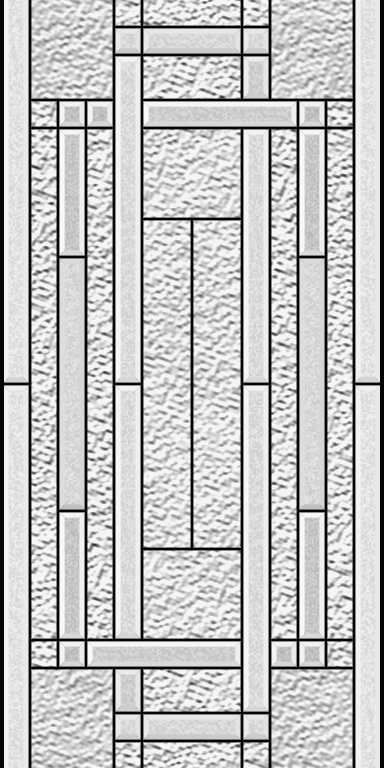
Write a Shadertoy shader that draws this pattern.

```glsl
// Leaded glass door panel: hammered panes and bevelled strips between dark cames.
// One half is laid out on a centred 384 x 768 grid and turned 180 degrees for
// the other; hammered glass is embossed value noise, cames are segment distances.

#define SIZE vec2(384.0, 768.0)
#define LEAD 1.45        // half width of a came
#define BEVEL 6.5        // width of the ground edge
#define GRAIN 3.6        // size of the hammered dimples
#define EMBOSS 1.0       // contrast of the hammered glass
#define FRAME 188.0      // half width of the glazed area
#define STEP 28.0        // spacing of the narrow columns
#define LEAD_COLOR vec3(0.02)
#define GLASS_TINT vec3(0.997, 0.997, 1.005)

float hash(vec2 p) {
    return fract(sin(dot(p, vec2(127.1, 311.7))) * 43758.5453);
}

float noise(vec2 p) {
    vec2 i = floor(p), f = fract(p);
    f = f * f * (3.0 - 2.0 * f);
    return mix(mix(hash(i), hash(i + vec2(1, 0)), f.x),
               mix(hash(i + vec2(0, 1)), hash(i + vec2(1, 1)), f.x), f.y);
}

// Distance to horizontal and vertical segments
float hline(vec2 p, float y, float x0, float x1) {
    return length(p - vec2(clamp(p.x, x0, x1), y));
}

float vline(vec2 p, float x, float y0, float y1) {
    return length(p - vec2(x, clamp(p.y, y0, y1)));
}

// Came position for column k, counted outward from the middle
float column(float k) { return 50.0 + STEP * (k - 1.0); }

// Hammered glass, lit from the upper left
float hammered(vec2 q, float base, float contrast) {
    vec2 g = mat2(0.94, 0.34, -0.34, 0.94) * q / vec2(GRAIN * 1.25, GRAIN);
    float relief = noise(g) - noise(g + vec2(0.35, -0.6));
    float patches = noise(q / 38.0) - 0.5;
    return clamp(base + 0.06 * patches + EMBOSS * contrast * relief, 0.15, 0.965);
}

// Bevelled pane between two corners; turn keeps the light direction fixed
void bevel(inout float tone, vec2 p, vec2 lo, vec2 hi, float core, float rim, float turn) {
    vec2 l = (p - 0.5 * (lo + hi)) * turn;
    vec2 e = 0.5 * (hi - lo) - abs(l);
    float d = min(e.x, e.y);
    if (d < 0.0) return;
    float side = e.x < e.y ? (l.x < 0.0 ? 0.0 : -0.03)
                           : (l.y > 0.0 ? -0.01 : -0.12);
    float speckle = noise(p / 1.8) - 0.5;
    float inner = core + 0.12 * speckle;
    float edge = rim + side - 0.05 * smoothstep(2.0, 0.0, abs(e.x - e.y));
    tone = mix(edge, inner, smoothstep(BEVEL - 0.8, BEVEL + 1.2, d));
}

// Distance to the nearest came
float cames(vec2 p) {
    vec2 a = vec2(abs(p.x), p.y);
    float d = vline(p, 0.0, 0.0, 165.0);
    for (int i = 1; i <= 5; i++) {
        float k = float(i), x = column(k);
        float top = (i == 3 || i == 4) ? 284.0 : 400.0;
        d = min(d, vline(p, -x, 0.0, top));
        d = min(d, vline(p, x, 0.0, i < 3 ? 256.0 : top));
        if (i < 3) d = min(d, vline(p, x, 284.0, top));
    }
    for (int i = 0; i < 2; i++) {
        float shift = STEP * float(i);
        d = min(d, hline(a, 329.0 + shift, 0.0, 78.0));
        d = min(d, hline(p, 256.0 + shift, -162.0, -78.0));
        d = min(d, hline(p, 256.0 + shift, -50.0, 162.0));
    }
    d = min(d, hline(a, 165.0, 0.0, 50.0));
    d = min(d, hline(a, 127.0, 106.0, 134.0));
    d = min(d, hline(a, 0.0, 50.0, 78.0));
    return min(d, hline(a, 0.0, 162.0, FRAME));
}

void mainImage(out vec4 fragColor, in vec2 fragCoord) {
    vec2 q = (fragCoord / iResolution.xy - 0.5) * SIZE;
    float pixel = SIZE.x / iResolution.x;
    float turn = q.y < 0.0 ? -1.0 : 1.0;
    vec2 p = q * turn;
    vec2 a = vec2(abs(p.x), p.y);

    // Hammered panes: grey corners, soft middle, crisp side columns
    bool corner = a.x > 78.0 && a.y > 284.0;
    bool middle = a.x < 50.0 && a.y < 256.0;
    float tone = corner ? hammered(q, 0.82, 0.55)
               : middle ? hammered(q, 0.87, 0.68) : hammered(q, 0.88, 0.95);

    // Long vertical strips
    bevel(tone, p, vec2(-190, 0), vec2(-162, 420), 0.89, 0.95, turn);
    bevel(tone, p, vec2(162, 0), vec2(190, 420), 0.89, 0.95, turn);
    bevel(tone, p, vec2(-78, 0), vec2(-50, 329), 0.86, 0.965, turn);
    bevel(tone, p, vec2(50, 0), vec2(78, 256), 0.86, 0.965, turn);
    bevel(tone, p, vec2(50, 284), vec2(78, 329), 0.81, 0.93, turn);

    // Side strips, mirrored left and right
    for (float m = -1.0; m < 2.0; m += 2.0) {
        vec2 c = vec2(120.0 * m, 0.0);
        bevel(tone, p, c - vec2(14, 127), c + vec2(14, 127), 0.85, 0.87, turn);
        bevel(tone, p, c + vec2(-14, 127), c + vec2(14, 256), 0.78, 0.975, turn);
        bevel(tone, p, c + vec2(-14, 256), c + vec2(14, 284), 0.75, 0.96, turn);
        c.x = 64.0 * m;
        bevel(tone, p, c + vec2(-14, 329), c + vec2(14, 357), 0.85, 0.92, turn);
    }

    // Cross bars and the extra square
    bevel(tone, p, vec2(-50, 329), vec2(50, 357), 0.85, 0.92, turn);
    bevel(tone, p, vec2(-50, 256), vec2(106, 284), 0.81, 0.975, turn);
    bevel(tone, p, vec2(-106, 256), vec2(-78, 284), 0.75, 0.96, turn);

    // Cames and dark outer frame
    float lead = min(cames(p) - LEAD, FRAME - a.x);
    float glass = smoothstep(-0.5 * pixel, 0.5 * pixel, lead);
    fragColor = vec4(mix(LEAD_COLOR, tone * GLASS_TINT, glass), 1.0);
}
```
